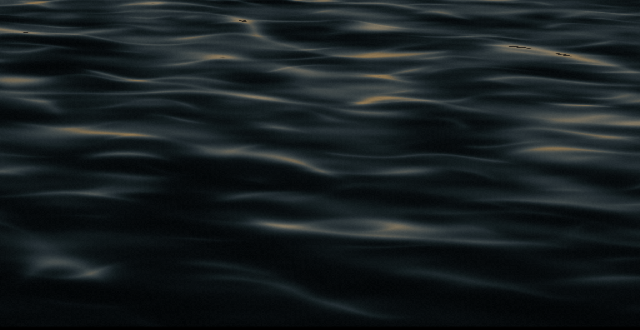
Write a WebGL 1 fragment shader that draws this texture.

```glsl
precision highp float;
// Dark rippling water at dusk, seen in perspective, with amber glints on the crests.

uniform vec2 u_resolution;

const float PI = 3.14159265;

float hash(vec2 p) {
  return fract(sin(dot(p, vec2(127.1, 311.7))) * 43758.547);
}

vec2 gradientAt(vec2 cell) {
  float angle = 2.0 * PI * hash(cell);
  return vec2(cos(angle), sin(angle));
}

// Gradient noise, about -0.7 to 0.7
float noise(vec2 p) {
  vec2 i = floor(p);
  vec2 f = p - i;
  vec2 w = f * f * f * (f * (f * 6.0 - 15.0) + 10.0);
  vec2 e = vec2(1.0, 0.0);
  float a = dot(gradientAt(i), f);
  float b = dot(gradientAt(i + e.xy), f - e.xy);
  float c = dot(gradientAt(i + e.yx), f - e.yx);
  float d = dot(gradientAt(i + e.xx), f - e.xx);
  return mix(mix(a, b, w.x), mix(c, d, w.x), w.y);
}

// Broken, nearly level crest lines with a rounded ridge profile
float crests(vec2 p, float frequency, float slope, float seed) {
  vec2 q = vec2(p.x, p.y + slope * p.x) + seed;
  float wander = 1.3 * noise(q * vec2(0.4, 0.35)) + 0.28 * noise(q * vec2(0.8, 0.6) + 7.3);
  float s = sin(PI * (q.y * frequency + wander));
  float ridge = max(1.0 - sqrt(s * s + 0.008), 0.0);
  float presence = smoothstep(-0.2, 0.4, noise(q * vec2(0.6, 0.85) + 31.7));
  return ridge * ridge * presence;
}

// Plane of the water: features shrink towards the top
vec2 waterPlane(vec2 uv, float aspect) {
  return vec2(6.0 * (uv.x - 0.5 * aspect), 32.0) / (2.0 - uv.y);
}

// Overall light: dim in the foreground and at the lower left
float ambient(vec2 uv) {
  float foreground = 1.0 * smoothstep(-0.1, 0.8, uv.y) - 0.55;
  float corner = (1.0 - smoothstep(0.0, 0.7, uv.x)) * (1.0 - 0.7 * uv.y);
  return foreground - 0.3 * corner;
}

float waterField(vec2 p) {
  vec2 sheared = vec2(p.x, p.y + 0.3 * p.x);
  float swell = 1.2 * noise(sheared * vec2(0.4, 0.7) + 3.1);
  float ripple = 1.1 * noise(sheared * vec2(0.65, 1.3) + 17.4);
  float fine = 0.4 * noise(p * vec2(1.2, 2.7) + 41.2);
  float longCrests = 1.9 * crests(p, 0.5, 0.38, 5.7);
  float shortCrests = 1.3 * crests(p, 0.72, 0.05, 63.2);
  float smallCrests = 0.9 * crests(p * 1.6, 0.7, 0.12, 24.9);
  return swell + ripple + fine + longCrests + shortCrests + smallCrests;
}

vec3 blend(vec3 under, vec3 over, float from, float to, float level) {
  return mix(under, over, clamp((level - from) / (to - from), 0.0, 1.0));
}

// From black water through slate to a warm glint
vec3 waterColor(float level) {
  vec3 c = vec3(0.012, 0.024, 0.03);
  c = blend(c, vec3(0.03, 0.05, 0.06), 0.0, 0.05, level);
  c = blend(c, vec3(0.07, 0.11, 0.12), 0.05, 0.11, level);
  c = blend(c, vec3(0.13, 0.17, 0.19), 0.11, 0.17, level);
  c = blend(c, vec3(0.21, 0.25, 0.26), 0.17, 0.25, level);
  c = blend(c, vec3(0.32, 0.34, 0.33), 0.25, 0.34, level);
  return blend(c, vec3(0.5, 0.46, 0.38), 0.34, 0.45, level);
}

void main() {
  vec2 uv = gl_FragCoord.xy / u_resolution.y;
  float aspect = u_resolution.x / u_resolution.y;
  vec2 p = waterPlane(uv, aspect);

  // Brightness with a soft ceiling
  float tone = max(0.248 + 0.205 * (waterField(p) + ambient(uv)), 0.0);
  float light = tone * tone;
  float level = light / pow(1.0 + pow(light / 0.52, 4.0), 0.25);
  vec3 color = waterColor(level);

  // Amber tint on some of the brightest crests
  float amber = smoothstep(0.28, 0.44, level) * smoothstep(-0.2, 0.25, noise(p * 0.5 + 90.0));
  color += amber * vec3(0.05, 0.0, -0.06);

  // Thin dark slits around the hottest glints
  float slit = 1.0 - smoothstep(0.015, 0.05, abs(light - 0.64));
  color = mix(color, vec3(0.1, 0.09, 0.08), 0.8 * slit);

  // Faint grain and the dark lower edge
  color += 0.018 * (hash(floor(uv * 264.0)) - 0.5);
  color *= smoothstep(0.006, 0.014, uv.y);
  gl_FragColor = vec4(clamp(color, 0.0, 1.0), 1.0);
}
```
